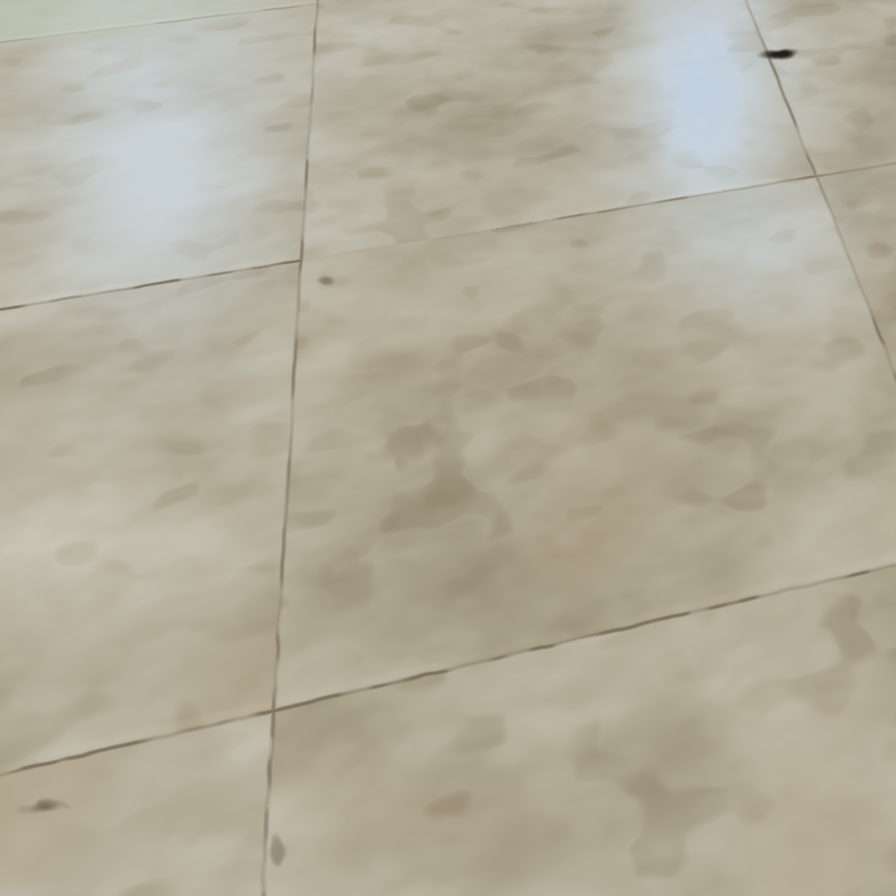
This texture is drawn by a Shadertoy shader. Its source:

```glsl
const vec3 DARK   = vec3(0.585, 0.54, 0.445);
const vec3 MID    = vec3(0.69, 0.66, 0.575);
const vec3 LIGHT  = vec3(0.78, 0.765, 0.71);
const vec3 RUST   = vec3(0.71, 0.63, 0.51);
const vec3 SHEEN  = vec3(0.79, 0.83, 0.85);
const vec3 GREEN  = vec3(0.75, 0.79, 0.73);
const vec3 GROUT  = vec3(0.47, 0.42, 0.35);
const vec3 PIT    = vec3(0.28, 0.24, 0.18);
const float SEAM_HALF = 0.0008;   // tile units
const float SEAM_SOFT = 0.0030;
const float CONTRAST  = 0.92;
const float FLECKS    = 0.22;
const vec2 GRAIN = vec2(4.5, 6.0); // blotches per tile

vec2 hash2(vec2 p) {
    vec3 q = fract(vec3(p.xyx) * vec3(0.1031, 0.1030, 0.0973));
    q += dot(q, q.yzx + 33.33);
    return fract((q.xx + q.yz) * q.zy);
}

// Smooth cellular noise: random cell values blended by distance
float cells(vec2 p) {
    vec2 id = floor(p), f = fract(p);
    float sum = 0.0, total = 0.0;
    for (int j = -1; j <= 1; j++)
    for (int i = -1; i <= 1; i++) {
        vec2 o = vec2(i, j), h = hash2(id + o);
        vec2 d = o + 0.15 + 0.7 * h - f;
        float w = exp(-5.0 * dot(d, d));
        sum += w * hash2(id + o + 57.0).x;
        total += w;
    }
    return sum / total;
}

float clouds(vec2 p) {
    float sum = 0.0, amp = 0.44;
    for (int i = 0; i < 4; i++) {
        sum += amp * cells(p);
        p = mat2(1.8, 0.8, -0.8, 1.8) * p + 11.3;
        amp *= 0.63;
    }
    return sum;
}

// Perspective: canvas position to tile coordinates
vec2 floorPlane(vec2 p) {
    float depth = 2.051 - 0.0292 * p.x - p.y;
    float across = 2.147 * (p.x - 0.293 - 0.0612 * p.y);
    float along = 2.688 * (p.y - 0.1353 - 0.2345 * p.x);
    return vec2(across, along) / depth;
}

// Soft elliptical spot
float pool(vec2 p, vec2 centre, vec2 size) {
    vec2 d = (p - centre) / size;
    return exp(-dot(d, d));
}

// Ragged mark with a blurred edge
float chip(vec2 p, vec2 centre, vec2 size, float tilt) {
    vec2 d = p - centre;
    d.y -= tilt * d.x;
    float ragged = 0.8 * (cells(p * 70.0) - 0.5);
    return 1.0 - smoothstep(0.3, 1.4, length(d / size) + ragged);
}

void mainImage(out vec4 fragColor, in vec2 fragCoord) {
    vec2 p = fragCoord / iResolution.xy;
    vec2 plane = floorPlane(p);
    vec2 soft = fwidth(plane) + SEAM_SOFT;
    plane += 0.003 * (vec2(cells(p * 45.0), cells(p * 45.0 + 30.0)) - 0.5);
    vec2 tile = floor(plane);

    // Stone mottling, shifted for each tile
    vec2 grain = plane * GRAIN + 20.0 * hash2(tile + 40.0);
    float tone = 0.52 + CONTRAST * (clouds(grain) - 0.5);
    tone -= FLECKS * smoothstep(0.70, 0.95, cells(grain * 3.5 + 90.0));

    // Broad light: brighter left column and lower right, duller centre and corner
    tone += 0.22 * pool(p, vec2(0.14, 0.50), vec2(0.22, 0.60));
    tone += 0.08 * pool(p, vec2(0.95, 0.15), vec2(0.25, 0.20));
    tone -= 0.09 * pool(p, vec2(0.58, 0.50), vec2(0.38, 0.35));
    tone -= 0.16 * pool(p, vec2(1.0, 0.92), vec2(0.13, 0.15));
    tone = clamp(tone, 0.0, 1.0);
    vec3 col = mix(DARK, MID, min(tone * 2.0, 1.0));
    col = mix(col, LIGHT, max(tone * 2.0 - 1.0, 0.0));
    float rust = smoothstep(0.5, 0.9, cells(grain * 0.8 + 70.0));
    col = mix(col, RUST, 0.28 * rust * (1.0 - 0.8 * p.y));

    // Window reflections, broken at the middle seam
    float sheen = 0.75 * pool(p, vec2(0.175, 0.83), vec2(0.12, 0.20));
    float upper = 0.95 * pool(p, vec2(0.785, 0.90), vec2(0.09, 0.16));
    float lower = 0.62 * pool(p, vec2(0.83, 0.74), vec2(0.11, 0.09));
    sheen += mix(lower, upper, smoothstep(0.99, 1.01, plane.y));
    sheen += 0.16 * smoothstep(0.4, 1.0, p.y);
    col = mix(col, SHEEN, min(sheen * (0.7 + 0.5 * tone), 0.92));
    float glow = pool(p, vec2(0.785, 0.90), vec2(0.045, 0.09));
    col += vec3(-0.02, 0.0, 0.05) * glow;
    col = mix(col, GREEN, 0.6 * smoothstep(1.94, 2.0, plane.y) * (1.0 - smoothstep(-0.4, 0.0, plane.x)));

    // Seams with uneven dirt; one join has almost vanished
    vec2 gap = abs(fract(plane + 0.5) - 0.5);
    vec2 seam = 1.0 - smoothstep(vec2(0.0), SEAM_HALF + soft, gap);
    float row = floor(plane.y + 0.5);
    float faded = step(0.5, row) * step(0.0, plane.x) * (1.0 - smoothstep(0.3, 0.65, plane.x));
    seam.y *= (1.0 - 0.9 * faded) * (row > 1.5 ? 0.35 : 1.0);
    seam.x *= 0.75;
    float dirt = 0.30 + 0.7 * smoothstep(0.2, 0.8, cells(p * 34.0));
    float lip = exp(-pow((fract(plane.y) - 0.012) / 0.008, 2.0));
    col += 0.018 * lip * (1.0 - faded);
    col = mix(col, GROUT, clamp(max(seam.x, seam.y) * dirt, 0.0, 0.9));

    // Stains and chips
    col = mix(col, DARK, 0.6 * chip(p, vec2(0.456, 0.505), vec2(0.036, 0.019), 0.4));
    col = mix(col, DARK, 0.5 * chip(p, vec2(0.565, 0.62), vec2(0.020, 0.011), -0.5));
    col = mix(col, DARK, 0.4 * chip(p, vec2(0.39, 0.35), vec2(0.035, 0.028), 0.1));
    col = mix(col, PIT, 0.55 * chip(p, vec2(0.05, 0.099), vec2(0.022, 0.007), 0.1));
    col = mix(col, PIT, 0.4 * chip(p, vec2(0.365, 0.686), vec2(0.009, 0.005), 0.0));
    col = mix(col, PIT, 0.3 * chip(p, vec2(0.31, 0.05), vec2(0.008, 0.016), 0.0));
    col = mix(col, PIT * 0.5, chip(p, vec2(0.871, 0.940), vec2(0.018, 0.0055), 0.05));

    fragColor = vec4(col, 1.0);
}
```
